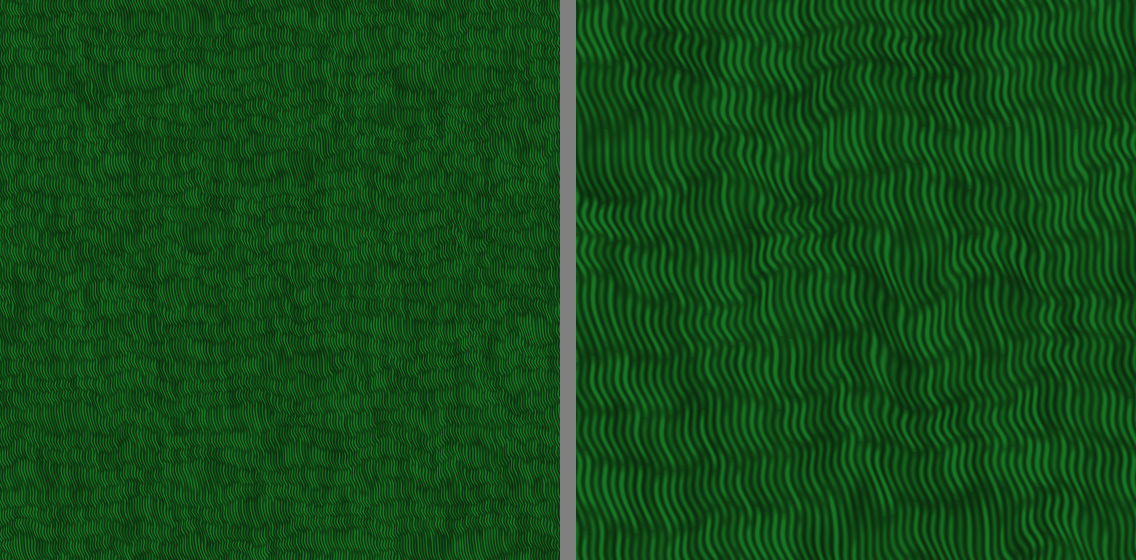
Left: the whole. Right: its middle third, enlarged.
Reproduce this texture procedurally as a three.js fragment shader.

```glsl
// Dense green turf: fine, near-vertical wavy blades leaning to the upper left.
// A warped stripe profile gives the strands; each strand is cut into tapering
// blades of random brightness, and soft noise varies the shade.

varying vec2 vUv;

const float TAU = 6.2831853;
const float STRANDS = 200.0;       // strands across the canvas
const float ROWS = 31.0;           // blade lengths up the canvas
const float LEAN = 0.2;            // sideways drift per unit of height
const float WAVE_SIZE = 0.0018;    // sideways swing of a strand
const float ROW_JITTER = 0.45;     // random shift of blade ends
const float TIP_SHADE = 0.5;       // brightness left at blade ends
const float BASE_SHADE = 0.19;     // level between the blades
const float PATCH_SHADE = 0.24;    // strength of the soft shading
const vec2 CLUMPS = vec2(26.0, 18.0);
const vec2 PATCHES = vec2(70.0, 38.0);

const vec3 SHADOW_GREEN = vec3(0.035, 0.14, 0.045);
const vec3 MID_GREEN = vec3(0.064, 0.295, 0.085);
const vec3 LIGHT_GREEN = vec3(0.095, 0.46, 0.145);

float hash(vec2 p) {
  vec3 q = fract(vec3(p.xyx) * 0.1031);
  q += dot(q, q.yzx + 33.33);
  return fract((q.x + q.y) * q.z);
}

float noise(vec2 p) {
  vec2 cell = floor(p);
  vec2 f = fract(p);
  f = f * f * (3.0 - 2.0 * f);
  float low = mix(hash(cell), hash(cell + vec2(1.0, 0.0)), f.x);
  float high = mix(hash(cell + vec2(0.0, 1.0)), hash(cell + vec2(1.0, 1.0)), f.x);
  return mix(low, high, f.y);
}

// Lean and swing the strands, with the swing shifted from clump to clump.
float warpedX(vec2 p, float clump) {
  float swing = sin(TAU * (p.y * ROWS + clump));
  return p.x + LEAN * p.y + WAVE_SIZE * swing;
}

// Brightness of one blade: bright along its ridge, dim at both ends.
float blade(vec2 p, float clump) {
  float across = warpedX(p, clump) * STRANDS;
  float strand = floor(across);
  float ridge = 0.5 - 0.5 * cos(TAU * across);

  float along = p.y * ROWS + clump + ROW_JITTER * hash(vec2(strand, 7.0));
  float end = abs(fract(along) - 0.5) * 2.0;
  float taper = mix(1.0, TIP_SHADE, smoothstep(0.6, 1.0, end));
  float vigour = 0.45 + 0.5 * hash(vec2(strand, floor(along)));
  return ridge * taper * vigour;
}

vec3 turfColour(float shade) {
  vec3 lower = mix(SHADOW_GREEN, MID_GREEN, clamp(shade * 2.0, 0.0, 1.0));
  return mix(lower, LIGHT_GREEN, clamp(shade * 2.0 - 1.0, 0.0, 1.0));
}

void main() {
  float clump = noise(vUv * CLUMPS);
  float soft = noise(vUv * PATCHES + 19.0) - 0.5;
  float shade = BASE_SHADE + blade(vUv, clump) + PATCH_SHADE * soft;
  gl_FragColor = vec4(turfColour(shade), 1.0);
}
```
